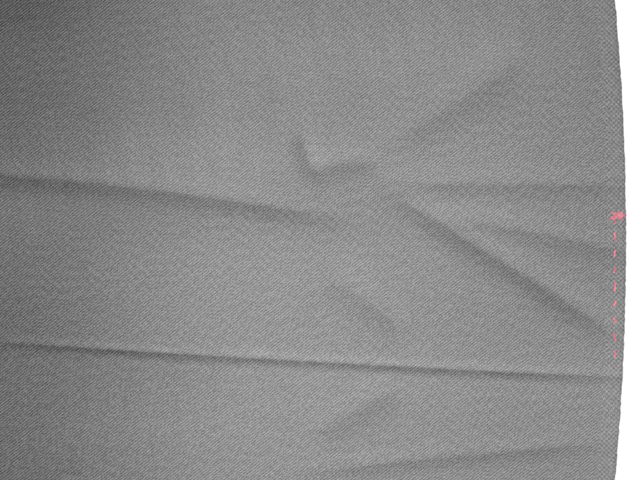
This texture is drawn by a Shadertoy shader. Its source:

```glsl
// Grey twill cloth with soft creases, a curved selvedge and a pink basting thread.

const vec3 PAPER = vec3(1.0);
const vec3 THREAD = vec3(0.86, 0.50, 0.55);
const float LIT_GREY = 0.582;      // cloth in full light
const float LEFT_GREY = 0.44;      // cloth at the shaded left side
const float CORNER_SHADE = 0.08;
const float TWILL_PERIOD = 0.0049;
const float TWILL_ANGLE = 0.66;
const float TWILL_DEPTH = 0.046;
const float GRAIN_DEPTH = 0.12;
const float EDGE_X = 1.304;        // rightmost reach of the cloth
const float EDGE_CURVE = 0.092;
const float FRAY = 0.0016;
const float SELVEDGE_WIDTH = 0.042;
const float STITCH_X = 1.281;
const float STITCH_PERIOD = 0.035;
const vec2 STITCH_SPAN = vec2(0.235, 0.54);
const vec2 KNOT = vec2(1.285, 0.55);

// Crease end points, left to right.
const int CREASE_COUNT = 11;
const vec4 CREASES[CREASE_COUNT] = vec4[CREASE_COUNT](
    vec4(-0.20, 0.640, 0.80, 0.520), vec4(-0.20, 0.298, 1.50, 0.202),
    vec4(0.76, 0.620, 1.33, 0.265), vec4(0.62, 0.730, 0.66, 0.620),
    vec4(0.62, 0.625, 0.80, 0.655), vec4(0.78, 0.680, 1.12, 0.900),
    vec4(0.76, 0.612, 1.36, 0.608), vec4(0.88, 0.555, 1.38, 0.455),
    vec4(0.64, 0.080, 0.85, 0.190), vec4(0.56, 0.000, 1.34, 0.075),
    vec4(0.66, 0.430, 0.86, 0.280));
// Bend, width and depth of each crease.
const vec3 CREASE_FORM[CREASE_COUNT] = vec3[CREASE_COUNT](
    vec3(0.020, 0.011, 0.075), vec3(-0.006, 0.005, 0.115),
    vec3(0.004, 0.013, 0.080), vec3(-0.006, 0.010, 0.060),
    vec3(0.012, 0.012, 0.060), vec3(-0.015, 0.018, 0.035),
    vec3(0.000, 0.011, 0.045), vec3(0.000, 0.011, 0.045),
    vec3(0.000, 0.016, 0.040), vec3(0.008, 0.009, 0.055),
    vec3(0.006, 0.016, 0.035));

float hash(vec2 p) {
    return fract(sin(dot(p, vec2(127.1, 311.7))) * 43758.5453);
}

float noise(vec2 p) {
    vec2 cell = floor(p), f = fract(p);
    f = f * f * (3.0 - 2.0 * f);
    return mix(mix(hash(cell), hash(cell + vec2(1, 0)), f.x),
               mix(hash(cell + vec2(0, 1)), hash(cell + vec2(1, 1)), f.x), f.y);
}

float segmentDistance(vec2 p, vec2 a, vec2 b) {
    vec2 ab = b - a;
    return length(p - a - ab * clamp(dot(p - a, ab) / dot(ab, ab), 0.0, 1.0));
}

// Crisp upper edge, long shadow below, faint lit ridge above.
float crease(vec2 p, vec4 ends, vec3 form) {
    vec2 span = ends.zw - ends.xy;
    float t = dot(p - ends.xy, span) / dot(span, span);
    float arc = form.x * 4.0 * t * (1.0 - t);
    float d = dot(p - ends.xy, normalize(vec2(-span.y, span.x))) - arc;
    float fade = smoothstep(0.0, 0.28, t) * (1.0 - smoothstep(0.72, 1.0, t));
    float w = form.y;
    float fall = d / (d < 0.0 ? 2.4 * w : 0.7 * w);
    float ridge = (d - 2.5 * w) / (1.8 * w);
    return fade * form.z * (0.3 * exp(-ridge * ridge) - exp(-fall * fall));
}

float lighting(vec2 p) {
    float light = mix(LEFT_GREY, LIT_GREY, smoothstep(-0.05, 0.55, p.x));
    light -= CORNER_SHADE * smoothstep(0.55, 1.1, p.y) * (1.0 - 0.5 * smoothstep(0.0, 0.8, p.x));
    light -= 0.035 * smoothstep(0.85, 1.3, p.x);
    light += 0.04 * (noise(p * vec2(3.0, 9.0)) - 0.5);
    for (int i = 0; i < CREASE_COUNT; i++)
        light += crease(p, CREASES[i], CREASE_FORM[i]);
    return light;
}

float weave(vec2 p, float selvedge) {
    float c = cos(TWILL_ANGLE), s = sin(TWILL_ANGLE);
    vec2 q = vec2(c * p.x + s * p.y, c * p.y - s * p.x);
    float wobble = 1.2 * noise(p * 40.0);
    float twill = sin(6.2832 * q.y / TWILL_PERIOD + wobble);
    float dots = sin(p.x * 640.0) * sin(p.y * 640.0);
    float grain = noise(q * vec2(330.0, 470.0)) - 0.5;
    float slub = noise(p * vec2(25.0, 330.0)) + noise(p * vec2(330.0, 25.0)) - 1.0;
    return TWILL_DEPTH * mix(twill, 1.3 * dots, selvedge) + GRAIN_DEPTH * grain + 0.015 * slub;
}

// Coverage of the dashed stitches and the frayed knot.
float basting(vec2 p, float px) {
    float id = floor(p.y / STITCH_PERIOD);
    float y = (fract(p.y / STITCH_PERIOD) - 0.5) * STITCH_PERIOD;
    float halfLength = mix(0.004, 0.009, hash(vec2(id, 3.0)));
    float lean = 0.004 * (hash(vec2(id, 8.0)) - 0.5);
    float d = segmentDistance(vec2(p.x - STITCH_X, y), vec2(-lean, -halfLength), vec2(lean, halfLength));
    float inside = step(STITCH_SPAN.x, p.y) * step(p.y, STITCH_SPAN.y);
    float cover = inside * (1.0 - smoothstep(0.0006, 0.0014 + px, d));
    for (int i = 0; i < 11; i++) {
        float k = float(i), angle = k * 0.57 + hash(vec2(k, 5.0));
        vec2 tip = KNOT + mix(0.010, 0.019, hash(vec2(k, 9.0))) * vec2(cos(angle), 0.7 * sin(angle));
        float strand = segmentDistance(p, KNOT, tip);
        cover = max(cover, 0.9 * (1.0 - smoothstep(0.001, 0.002 + px, strand)));
    }
    return cover;
}

void mainImage(out vec4 fragColor, in vec2 fragCoord) {
    vec2 p = fragCoord / iResolution.y;
    float px = 1.0 / iResolution.y;

    // Cloth edge with a little fray
    float bow = (p.y - 0.5) * (p.y - 0.5);
    float edge = EDGE_X - EDGE_CURVE * bow + FRAY * (noise(vec2(p.y * 120.0, 2.0)) - 0.5);
    float inset = edge - p.x;
    float selvedge = 1.0 - smoothstep(SELVEDGE_WIDTH - 0.004, SELVEDGE_WIDTH, inset);

    // Shaded weave on the bare background, then the thread
    float grey = lighting(p) + weave(p, selvedge) + 0.01 * selvedge;
    grey -= 0.10 * exp(-abs(inset) / 0.003);
    vec3 color = mix(PAPER, vec3(grey), smoothstep(-px, px, inset));
    color = mix(color, THREAD * (0.85 + 0.3 * noise(p * 250.0)), basting(p, px));
    fragColor = vec4(clamp(color, 0.0, 1.0), 1.0);
}
```
